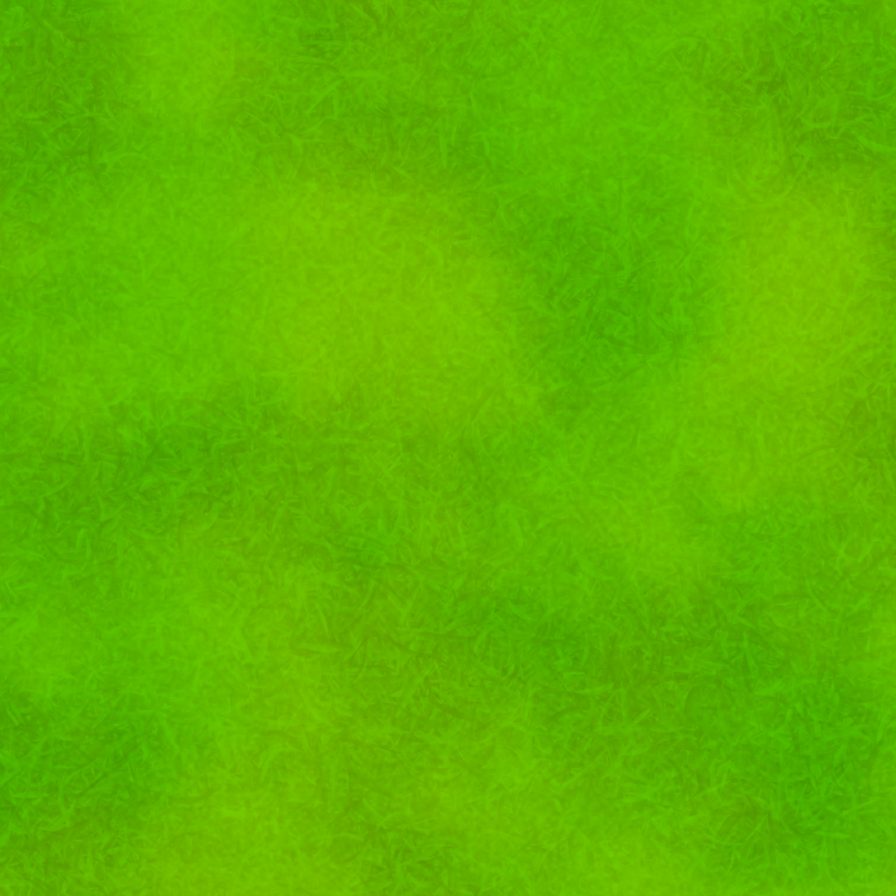
Reproduce this texture procedurally as a Shadertoy shader.

```glsl
// Dense lawn of short crossing grass blades with soft yellow and deep green patches.

const float TAU = 6.2831853;
const int BLADE_LAYERS = 14;

const vec3 COOL_GREEN = vec3(0.315, 0.715, 0.0);
const vec3 WARM_GREEN = vec3(0.445, 0.725, 0.0);
const vec3 SHADE_SHIFT = vec3(-0.030, -0.050, 0.0);
const vec3 SUN_SHIFT = vec3(0.020, 0.030, 0.0);
const vec3 BLADE_SHIFT = vec3(0.035, 0.170, 0.0);

// Four random values for one cell
vec4 hash4(vec2 cell, float seed) {
    vec4 p = fract(vec4(cell.xyx, seed) * vec4(0.1031, 0.1030, 0.0973, 0.1099));
    p += dot(p, p.wzxy + 33.33);
    return fract((p.xxyz + p.yzzw) * p.zywx);
}

mat2 rotation(float angle) {
    float c = cos(angle), s = sin(angle);
    return mat2(c, s, -s, c);
}

// Smooth cellular noise: random values blended by distance to jittered points
float cellCloud(vec2 p, float seed) {
    vec2 cell = floor(p);
    float total = 0.0, weights = 0.0;
    for (int y = -1; y <= 1; y++)
    for (int x = -1; x <= 1; x++) {
        vec2 id = cell + vec2(x, y);
        vec4 rnd = hash4(id, seed);
        vec2 d = p - id - mix(vec2(0.2), vec2(0.8), rnd.xy);
        float w = exp(-4.0 * dot(d, d));
        total += w * rnd.z;
        weights += w;
    }
    return total / weights;
}

// Three octaves of cellular noise, stretched to the full range
float patches(vec2 p, float scale, float seed) {
    float n = 0.60 * cellCloud(p * scale, seed)
            + 0.27 * cellCloud(p * scale * 2.3, seed + 1.0)
            + 0.13 * cellCloud(p * scale * 5.1, seed + 2.0);
    return smoothstep(0.22, 0.78, n);
}

// Curved, tapered blade along x: returns coverage and the side across its width
vec2 blade(vec2 q, float halfLength, float halfWidth, float bend, float soft) {
    q.y += bend * q.x * q.x;
    float along = q.x / halfLength;
    float width = halfWidth * (1.0 - along * along);
    float cover = 1.0 - smoothstep(-soft, soft, abs(q.y) - width);
    cover *= 1.0 - smoothstep(0.8, 1.0, abs(along));
    return vec2(cover, clamp(q.y / halfWidth, -1.0, 1.0));
}

// Lays one jittered blade per cell over the tone underneath
float bladeLayer(float tone, vec2 p, float seed, float soft) {
    vec2 cell = floor(p);
    for (int y = -1; y <= 1; y++)
    for (int x = -1; x <= 1; x++) {
        vec2 id = cell + vec2(x, y);
        vec4 place = hash4(id, seed);
        vec4 form = hash4(id, seed + 50.0);
        vec2 center = id + mix(vec2(0.2), vec2(0.8), place.xy);
        vec2 q = rotation(TAU * place.z) * (p - center);
        vec2 b = blade(q, mix(0.45, 0.95, form.x), mix(0.06, 0.12, form.y),
                       form.z - 0.5, soft);
        float bladeTone = mix(0.12, 0.88, form.w) + 0.16 * b.y;
        tone = mix(tone, bladeTone, 0.75 * b.x);
    }
    return tone;
}

// Stack of rotated blade layers, small ones below and larger ones on top
float grass(vec2 uv, float pixel) {
    float tone = 0.35;
    for (int i = 0; i < BLADE_LAYERS; i++) {
        float layer = float(i);
        float scale = mix(50.0, 27.0, layer / float(BLADE_LAYERS - 1));
        vec2 p = rotation(layer * 2.4) * uv * scale + layer * 7.3;
        tone = bladeLayer(tone, p, layer + 3.0, max(0.045, scale * pixel));
    }
    return tone;
}

void mainImage(out vec4 fragColor, in vec2 fragCoord) {
    vec2 uv = fragCoord / iResolution.y;

    // Broad patches of hue and light
    float warmth = patches(uv + 4.0, 4.2, 11.0);
    float light = patches(uv + 9.0, 4.8, 23.0);
    vec3 color = mix(COOL_GREEN, WARM_GREEN, mix(warmth, light, 0.3));
    color += mix(SHADE_SHIFT, SUN_SHIFT, light);

    // Blades stand out most in the shaded patches
    float tone = grass(uv, 1.0 / iResolution.y) - 0.5;
    color += BLADE_SHIFT * tone * mix(1.0, 0.5, light);

    // Fine speckle between the blades
    float speckle = cellCloud(uv * 190.0, 71.0) - 0.5;
    color += vec3(0.03, 0.05, 0.0) * speckle;

    fragColor = vec4(clamp(color, 0.0, 1.0), 1.0);
}
```
